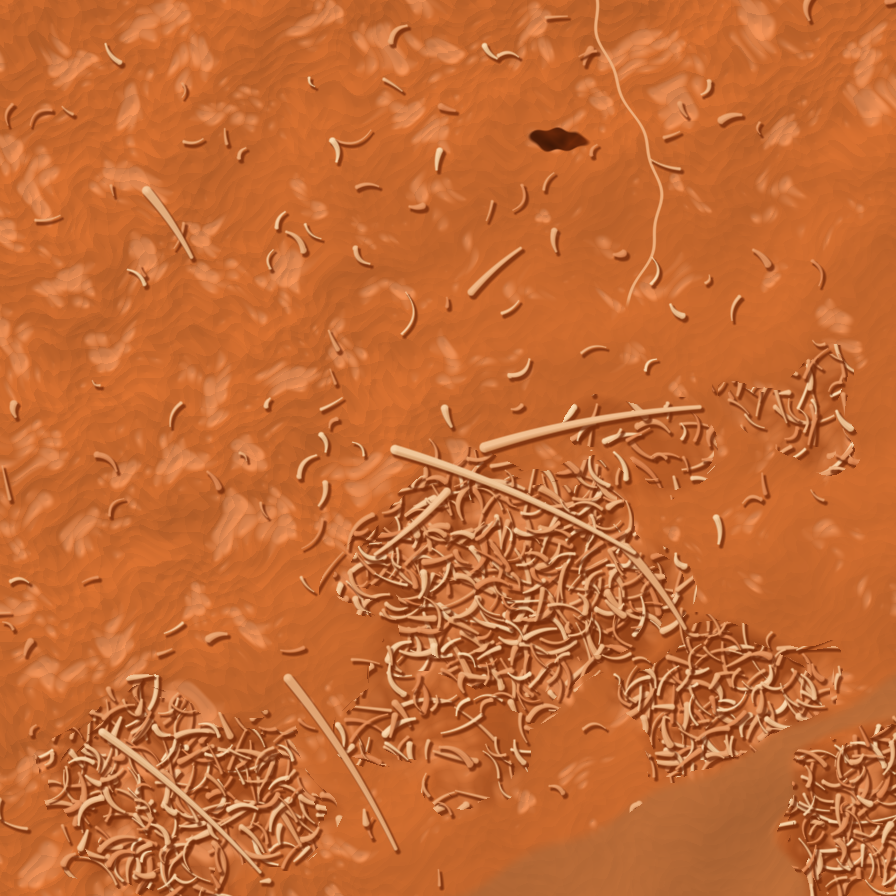
Write a Shadertoy shader that draws this texture.

```glsl
// Red clay ground with pale crumbled crust, dry straw heaps, long stalks and a dusty corner.
#define CLAY vec3(0.78, 0.405, 0.175)
#define CRUST vec3(0.89, 0.55, 0.34)
#define BUFF vec3(0.93, 0.68, 0.48)
#define PALE vec3(0.98, 0.86, 0.70)
#define DUST vec3(0.71, 0.41, 0.21)
#define SHADE vec3(0.46, 0.17, 0.04)
#define SHADOW_SHIFT vec2(0.0028, -0.0036)
#define EDGE 0.0013
#define STRAW_LAYERS 6
#define LITTER 0.03

// Heaps: centre, radius, density
const vec4 HEAPS[7] = vec4[7](
    vec4(0.57, 0.35, 0.15, 1.0), vec4(0.2, 0.11, 0.13, 0.9), vec4(0.82, 0.21, 0.1, 0.9),
    vec4(0.99, 0.09, 0.11, 1.0), vec4(0.89, 0.54, 0.06, 0.5), vec4(0.72, 0.51, 0.06, 0.4),
    vec4(0.5, 0.19, 0.09, 0.5));
// Long stalks: start, end
const vec4 STALKS[8] = vec4[8](
    vec4(0.5, 0.45, 0.42, 0.38), vec4(0.54, 0.505, 0.78, 0.55), vec4(0.325, 0.245, 0.445, 0.055),
    vec4(0.117, 0.186, 0.293, 0.03), vec4(0.165, 0.788, 0.215, 0.714), vec4(0.525, 0.675, 0.58, 0.724),
    vec4(0.7, 0.39, 0.766, 0.3), vec4(0.443, 0.503, 0.71, 0.388));

vec2 hash2(vec2 p) {
    vec3 h = fract(p.xyx * vec3(0.1031, 0.1030, 0.0973));
    h += dot(h, h.yzx + 33.33);
    return fract((h.xx + h.yz) * h.zy);
}
// Offset from the nearest of four jittered cell points
vec2 cellOffset(vec2 p) {
    vec2 corner = floor(p - 0.5), nearest = vec2(2.0);
    for (int i = 0; i < 4; i++) {
        vec2 id = corner + vec2(i & 1, i >> 1);
        vec2 away = p - id - 0.15 - 0.7 * hash2(id + 80.0);
        if (dot(away, away) < dot(nearest, nearest)) nearest = away;
    }
    return nearest;
}
// Layered cellular noise: height in x, slope towards the light in y
vec2 crumble(vec2 p) {
    p += 0.013 * sin(p.yx * 31.0 + 2.0 * sin(p * 17.0)) + 0.004 * sin(p.yx * 113.0);
    vec2 sum = vec2(0.0), light = vec2(0.003, -0.004);
    float weight = 0.5, scale = 11.0;
    mat2 turn = mat2(0.8, 0.6, -0.6, 0.8);
    for (int i = 0; i < 3; i++) {
        vec2 away = cellOffset(p * scale + float(i) * 9.0);
        float dist = length(away) + 0.001;
        sum += weight * vec2(dist, scale * dot(away, light) / dist);
        p = turn * p;
        light = turn * light;
        weight *= 0.6;
        scale *= 2.3;
    }
    return sum;
}
// Smooth dusty corner, cut by the right-hand heap
float dustMask(vec2 p) {
    float diagonal = 0.245 - 0.49 * (1.0 - p.x) + 0.006 * sin(p.x * 45.0) - p.y;
    float outside = length(p - vec2(1.0, 0.08)) - 0.125 + 0.01 * sin(p.y * 70.0);
    return smoothstep(-0.008, 0.012, diagonal) * smoothstep(-0.01, 0.01, outside);
}
float strawDensity(vec2 p) {
    p += 0.02 * sin(p.yx * 37.0 + 1.5 * sin(p * 23.0));
    float density = 0.0;
    for (int i = 0; i < 7; i++) {
        vec2 r = (p - HEAPS[i].xy) * vec2(0.85, 1.1) / HEAPS[i].z;
        density = max(density, HEAPS[i].w * clamp(2.0 - 1.6 * dot(r, r), 0.0, 1.0));
    }
    return density;
}
// Signed distance to a bent, tapered strand lying along x
float strandDistance(vec2 q, float len, float width, float bend) {
    float along = clamp(q.x, -len, len);
    q.y += bend * (along * along / len - 0.4 * len);
    return length(vec2(q.x - along, q.y)) - width * (0.8 - 0.35 * along / len);
}
void paintStrand(inout vec3 col, vec2 p, vec2 dir, float len, float width, float bend, vec3 tone) {
    mat2 frame = mat2(dir.x, -dir.y, dir.y, dir.x);
    float body = strandDistance(frame * p, len, width, bend);
    if (body > 0.009) return;
    float shadow = strandDistance(frame * (p - SHADOW_SHIFT), len, width, bend);
    float lit = clamp(0.5 + 110.0 * (shadow - body), 0.0, 1.0);
    col = mix(col, SHADE, 0.8 * (1.0 - smoothstep(-0.001, 0.0025, shadow)));
    col = mix(col, tone * mix(vec3(0.86, 0.74, 0.62), vec3(1.0), lit), 1.0 - smoothstep(-EDGE, EDGE, body));
}
void paintStraw(inout vec3 col, vec2 p, float layer, float density) {
    float scale = 16.0 + 4.0 * layer;
    vec2 grid = p * scale + 0.37 * layer;
    for (int i = 0; i < 4; i++) {
        vec2 id = floor(grid - 0.5) + vec2(i & 1, i >> 1), seed = id + 17.0 * layer + 40.0;
        vec2 look = hash2(seed);
        if (look.x > density) continue;
        vec2 place = hash2(seed + 211.0), build = hash2(seed + 503.0);
        float angle = 6.2832 * look.y, pick = 2.0 * fract(build.x * 7.0 + build.y * 5.0);
        float len = mix(0.25, 0.7, build.x) * (look.x < LITTER ? 0.6 : 1.0) / scale;
        vec3 tone = mix(mix(CRUST, BUFF, min(pick, 1.0)), PALE, max(pick - 1.0, 0.0));
        paintStrand(col, (grid - id - 0.3 - 0.4 * place) / scale, vec2(cos(angle), sin(angle)),
            len, mix(0.0014, 0.0038, build.y * build.y), place.x - 0.5, tone);
    }
}
void mainImage(out vec4 fragColor, in vec2 fragCoord) {
    vec2 p = fragCoord / iResolution.y;
    // Clay with slanting swells, relief and pale crust
    float rough = max(1.0 - smoothstep(0.25, 0.52, p.x + 0.15 * sin(p.y * 9.0)), smoothstep(0.68, 0.98, p.y));
    vec2 grain = crumble(p);
    float swell = sin(p.x * 13.0 - p.y * 21.0 + 2.0 * sin(p.x * 9.0 + p.y * 5.0))
        + 0.6 * sin(p.x * 31.0 - p.y * 47.0 + 2.0 * sin(p.y * 19.0 + p.x * 7.0));
    vec3 col = CLAY * (1.0 + 0.028 * swell + grain.y * (0.25 + 0.45 * rough));
    col = mix(col, CRUST * (1.0 + grain.y), 0.8 * smoothstep(0.0, 0.13, 0.28 + 0.09 * rough - grain.x));
    // Dusty corner and littered soil under the heaps
    float dust = dustMask(p), density = strawDensity(p) * (1.0 - dust);
    col = mix(col, DUST * (1.0 + 0.03 * swell + 0.2 * grain.y), dust);
    col = mix(col, mix(CRUST, SHADE, smoothstep(0.25, 0.55, grain.x)), 0.55 * density);
    // Dark chip and winding root
    vec2 chip = (p - vec2(0.622, 0.844)) * vec2(1.0, 2.6) + 0.004 * sin(p.yx * 260.0);
    col = mix(col, SHADE * (0.3 + 1.6 * grain.x), 1.0 - smoothstep(0.028, 0.035, length(chip)));
    float root = abs(p.x - 0.7 - 0.036 * sin(12.4 - 14.0 * p.y) - 0.003 * sin(p.y * 90.0));
    col = mix(col, BUFF, smoothstep(0.655, 0.67, p.y) * (1.0 - smoothstep(0.0006, 0.0028, root)));
    // Loose straw, then the long stalks on top
    density = max(density, LITTER * (1.0 - dust));
    for (int i = 0; i < STRAW_LAYERS; i++) paintStraw(col, p, float(i), density);
    for (int i = 0; i < 8; i++) {
        vec2 span = STALKS[i].zw - STALKS[i].xy, look = hash2(vec2(i, 3));
        paintStrand(col, p - STALKS[i].xy - 0.5 * span, normalize(span), 0.5 * length(span),
            0.0032 + 0.0022 * look.x, 0.06, mix(BUFF, PALE, look.y));
    }
    fragColor = vec4(col, 1.0);
}
```
